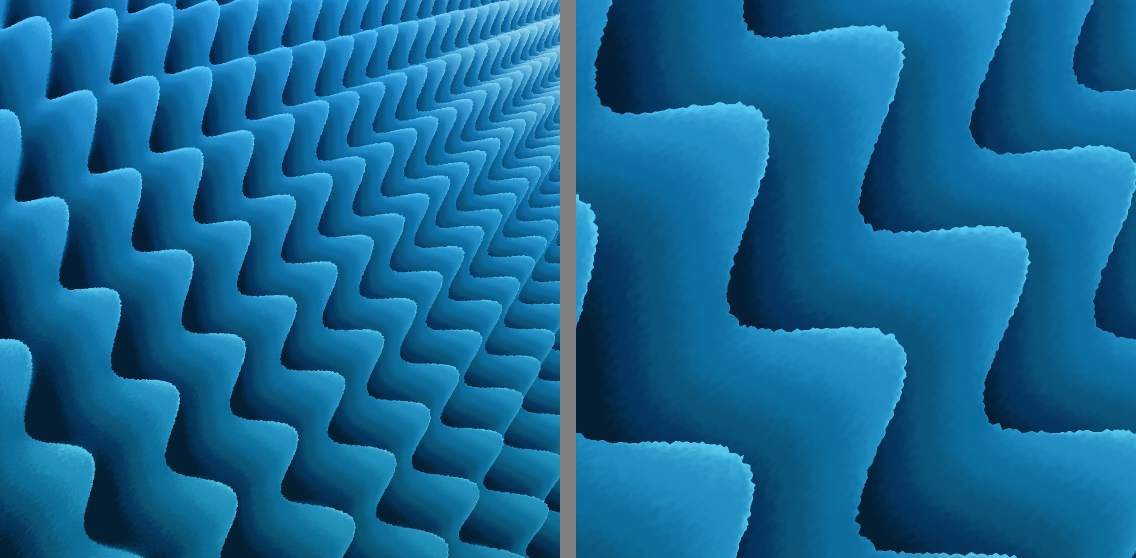
Left: the whole. Right: its middle third, enlarged.
This texture is drawn by a Shadertoy shader. Its source:

```glsl
// Convoluted blue foam seen at a slant: rounded peaks on a receding lattice.
// Each view ray is a straight line in lattice space, marched down into a
// cosine height field, then shaded by height, ridge closeness and rim light.

const float TAU = 6.2831853;

// Projection: canvas = (ORIGIN + ACROSS*i + DOWN*j + NADIR*s) / (1 + RECEDE.(i,j) + s)
const vec2 ORIGIN = vec2(0.118, 0.640);   // one peak on the canvas
const vec2 ACROSS = vec2(0.169, 0.138);   // step to the next chain of peaks
const vec2 DOWN   = vec2(0.0933, -0.177); // step along a chain
const vec2 RECEDE = vec2(0.1266, -0.0216);
const vec2 NADIR  = vec2(-0.814, -0.547); // vanishing point of the vertical

// Foam shape
const float DEPTH = 0.12;                 // peak to valley
const vec2 PEAK_SHIFT = vec2(0.06, 0.0);
const float WARP = 0.018;                 // unevenness of the lattice
const float RELIEF = 10.0;                // depth to lattice units, for normals
const int STEPS = 56;

// Surface look
const float GRAIN_CELLS = 42.0;           // pores per peak
const float GRAIN = 0.10;
const float FUZZ = 0.0022;                // roughness of the outlines
const float RIM = 0.85;

const vec3 SHADOW = vec3(0.015, 0.12, 0.21);
const vec3 DEEP   = vec3(0.02, 0.21, 0.38);
const vec3 DUSK   = vec3(0.04, 0.33, 0.49);
const vec3 BLUE   = vec3(0.05, 0.43, 0.64);
const vec3 BRIGHT = vec3(0.13, 0.56, 0.78);
const vec3 GLOW   = vec3(0.34, 0.78, 0.95);
const vec3 HAZE   = vec3(0.72, 0.90, 0.92);

vec2 hash2(vec2 p) {
    vec3 q = fract(p.xyx * vec3(0.1031, 0.1030, 0.0973));
    q += dot(q, q.yzx + 33.33);
    return fract((q.xx + q.yz) * q.zy);
}

// Distance to the nearest of the scattered cell points
float cellular(vec2 p) {
    vec2 cell = floor(p);
    float nearest = 2.0;
    for (int y = -1; y <= 1; y++)
        for (int x = -1; x <= 1; x++) {
            vec2 c = cell + vec2(x, y);
            nearest = min(nearest, length(c + hash2(c) - p));
        }
    return nearest;
}

// Lattice phase with a slow, slight irregularity
vec2 phase(vec2 q) {
    return TAU * (q + PEAK_SHIFT + WARP * sin(q.yx * vec2(2.3, 1.7) + q * 1.1));
}

float depthAt(vec2 q) {
    vec2 c = cos(phase(q));
    return DEPTH * (2.0 - c.x - c.y) * 0.25;
}

vec3 ramp(float v) {
    vec3 col = mix(SHADOW, DEEP, smoothstep(0.08, 0.23, v));
    col = mix(col, DUSK, smoothstep(0.23, 0.39, v));
    col = mix(col, BLUE, smoothstep(0.39, 0.59, v));
    col = mix(col, BRIGHT, smoothstep(0.59, 0.82, v));
    return mix(col, GLOW, smoothstep(0.82, 1.08, v));
}

vec3 foam(vec2 p) {
    // Fuzzy outlines from a jittered view ray
    vec2 view = p + FUZZ * (cellular(p * 210.0) - 0.5) * vec2(0.78, 0.62) * 2.0;

    // Ray in lattice space: start + s * dir
    mat2 toLattice = inverse(mat2(ACROSS - view * RECEDE.x, DOWN - view * RECEDE.y));
    vec2 start = toLattice * (view - ORIGIN);
    vec2 dir = toLattice * (view - NADIR);

    // March to the first crossing, then bisect
    float stride = DEPTH / float(STEPS), far = 0.0;
    for (int k = 0; k < STEPS; k++) {
        if (far >= depthAt(start + far * dir)) break;
        far += stride;
    }
    float near = max(far - stride, 0.0);
    for (int k = 0; k < 6; k++) {
        float mid = 0.5 * (near + far);
        if (mid >= depthAt(start + mid * dir)) far = mid; else near = mid;
    }
    vec2 q = start + far * dir;
    float scale = 1.0 + dot(RECEDE, q);

    // Lighting terms
    vec2 ph = phase(q);
    vec3 normal = normalize(vec3(sin(ph) * DEPTH * TAU * 0.25 * RELIEF, 1.0));
    float facing = dot(normal, normalize(vec3(-dir, RELIEF)));
    float height = 1.0 - depthAt(q) / DEPTH;
    float ridge = 0.5 + 0.5 * cos(ph.x);
    float rim = pow(clamp(1.0 - facing, 0.0, 1.0), 3.0);

    float light = mix(height, ridge, 0.42) - 0.06 * normal.y - 0.06;
    light += RIM * rim * (0.15 + 0.85 * height) * 0.5;
    light += 0.14 * (p.y - 0.5) - 0.05 * p.x * (1.0 - p.y);
    float pores = cellular(q * GRAIN_CELLS) - 0.45;
    light += GRAIN * pores * (0.5 + rim) / (scale * scale);

    // Teal towards the bottom, pale haze in the far corner
    vec3 col = ramp(light) * mix(vec3(0.95, 1.0, 0.92), vec3(1.0, 0.99, 1.05), p.y);
    float haze = 1.0 - smoothstep(0.0, 0.42, length(p - vec2(1.03, 1.0)));
    return mix(col, HAZE, 0.7 * haze * smoothstep(0.5, 1.0, light));
}

void mainImage(out vec4 fragColor, in vec2 fragCoord) {
    // Four samples per point smooth the outlines
    vec3 sum = vec3(0.0);
    for (int k = 0; k < 4; k++) {
        vec2 offset = vec2(k & 1, k >> 1) * 0.5 - 0.25;
        sum += foam((fragCoord + offset) / iResolution.y);
    }
    fragColor = vec4(sum * 0.25, 1.0);
}
```
